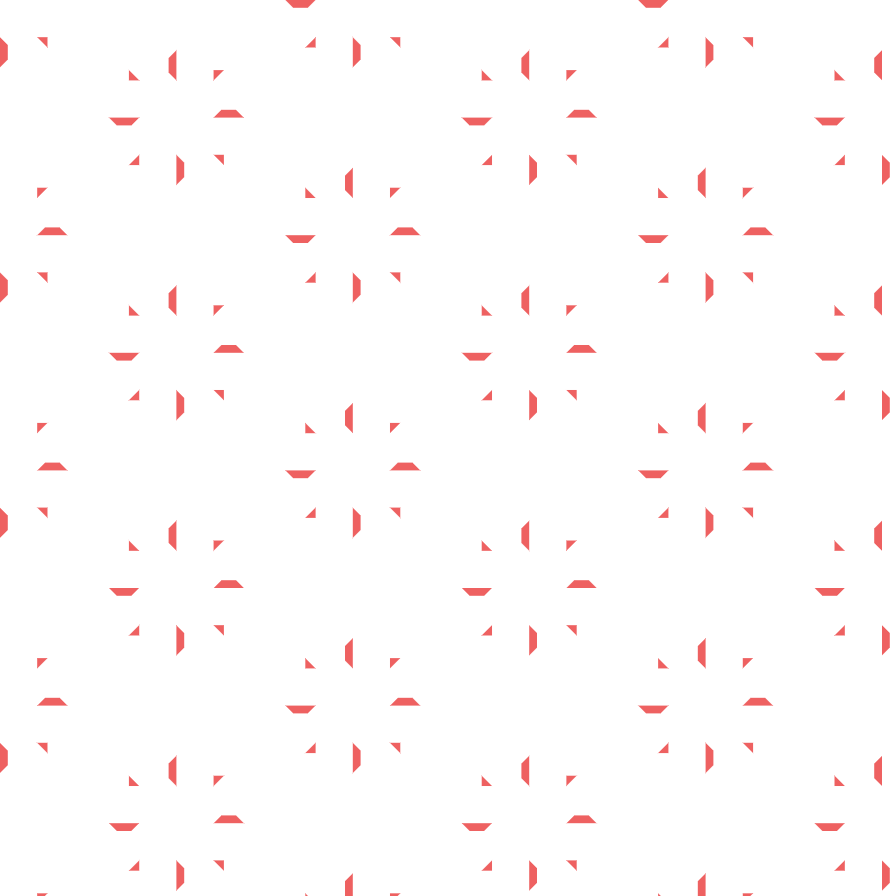
This pattern is drawn by a Shadertoy shader. Its source:

```glsl
// Staggered rings of small red trapezoids and triangles, turning in quarter steps on white.

const vec3 PAPER = vec3(1.0);
const vec3 RED = vec3(0.933, 0.382, 0.382);

// Lengths are fractions of the canvas height.
const vec2 PERIOD = vec2(0.39375, 0.2625);  // spacing of each of the two lattices
const float TRAP_CENTER = 0.0584;           // ring centre to trapezoid middle
const float TRAP_HALF_BASE = 0.0168;
const float TRAP_HEIGHT = 0.0087;
const float TRI_NEAR = 0.0415;              // inner and outer extent of the triangle
const float TRI_FAR = 0.0530;

// Trapezoid with 45 degree sides, its long base on the x axis.
float trapezoid(vec2 p) {
    float sides = (abs(p.x - TRAP_CENTER) + p.y - TRAP_HALF_BASE) * sqrt(0.5);
    return max(sides, max(-p.y, p.y - TRAP_HEIGHT));
}

// Right triangle with its hypotenuse on the diagonal.
float triangle(vec2 p) {
    float hypotenuse = (p.x - p.y) * sqrt(0.5);
    return max(hypotenuse, max(TRI_NEAR - p.x, p.y - TRI_FAR));
}

// Four quarter turns of one trapezoid and one triangle.
float ring(vec2 p) {
    float d = 1.0;
    for (int i = 0; i < 4; i++) {
        d = min(d, min(trapezoid(p), triangle(p)));
        p = vec2(p.y, -p.x);
    }
    return d;
}

// Offset from the nearest lattice point.
vec2 repeatCell(vec2 p) {
    return p - PERIOD * floor(p / PERIOD + 0.5);
}

void mainImage(out vec4 fragColor, in vec2 fragCoord) {
    // Lattice anchored at the top left corner.
    vec2 p = (fragCoord - vec2(0.0, iResolution.y)) / iResolution.y;

    // Two interleaved lattices, half a period apart.
    float d = min(ring(repeatCell(p)), ring(repeatCell(p - 0.5 * PERIOD)));

    float coverage = clamp(0.5 - d * iResolution.y, 0.0, 1.0);
    fragColor = vec4(mix(PAPER, RED, coverage), 1.0);
}
```
